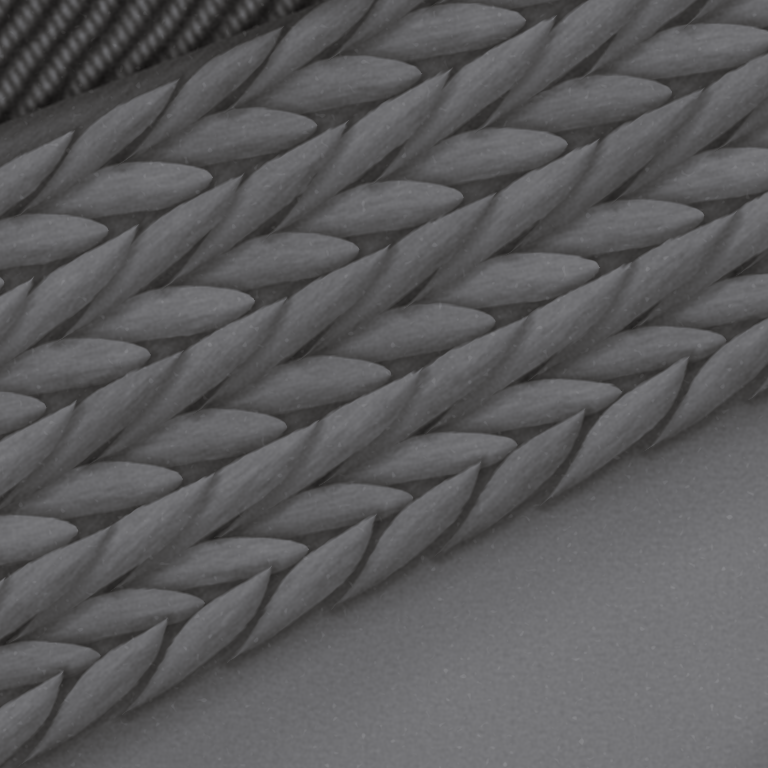
Reproduce this texture procedurally as a three.js fragment shader.

```glsl
// Grey knitted braid running diagonally between a dark ribbed cloth and a smooth panel
varying vec2 vUv;

vec2 hash2(vec2 p) {
  p = vec2(dot(p, vec2(127.1, 311.7)), dot(p, vec2(269.5, 183.3)));
  return fract(sin(p) * 43758.5) * 2.0 - 1.0;
}

float gradientNoise(vec2 p) {
  vec2 i = floor(p), f = fract(p);
  vec2 w = f * f * (3.0 - 2.0 * f);
  float a = dot(hash2(i), f);
  float b = dot(hash2(i + vec2(1, 0)), f - vec2(1, 0));
  float c = dot(hash2(i + vec2(0, 1)), f - vec2(0, 1));
  float d = dot(hash2(i + vec2(1, 1)), f - vec2(1, 1));
  return mix(mix(a, b, w.x), mix(c, d, w.x), w.y);
}

// Streaks stretched along a yarn direction
float fibres(vec2 p, vec2 arm) {
  vec2 axis = normalize(arm);
  vec2 q = vec2(dot(p, axis), dot(p, vec2(-axis.y, axis.x)));
  return gradientNoise(q * vec2(24.0, 130.0)) + 0.7 * gradientNoise(q * vec2(80.0, 220.0));
}

// Paints one tapered yarn loop, with its contact shadow, over the tone below
float paintLoop(float tone, vec2 q, vec2 arm, vec2 width, float blunt, float streak) {
  float len = length(arm);
  vec2 axis = arm / len;
  float u = dot(q, axis) / len;
  float v = dot(q, vec2(-axis.y, axis.x)) / len;
  v += 0.012 * sin(u * 9.0 + streak);
  float c = clamp(u, 0.0, 1.0);
  float profile = pow(max(sin(3.14159 * pow(c, 1.32)), 0.0), blunt);
  float reach = (v > 0.0 ? width.x : width.y) * profile;
  float d = (abs(v) - reach + abs(u - c)) * len;

  float depth = mix(0.27, 0.15, smoothstep(-0.03, 0.03, v));
  tone *= 1.0 - depth * (1.0 - smoothstep(0.0, 0.02, d));
  float side = v / max(reach, 0.002);
  float face = mix(0.305, 0.405, smoothstep(-1.0, 0.3, side));
  face += 0.025 * smoothstep(0.3, 0.8, c) * smoothstep(-0.4, 0.4, side);
  face *= mix(0.8, 1.0, smoothstep(0.05, 0.45, c));
  face += 0.045 * streak;
  return mix(tone, face, 1.0 - smoothstep(-0.0025, 0.002, d));
}

// Root of the V-shaped stitches in each column
vec2 columnRoot(float k) {
  float m = k - 1.0;
  return vec2(0.2096 + 0.0482 * m - 0.0065 * m * m, 0.6224 - 0.1615 * m);
}

// Smooth panel, shaded close to the braid
float panel(vec2 p, float below) {
  float tone = mix(0.29, 0.405, smoothstep(-0.005, 0.08, below));
  tone += 0.055 * smoothstep(0.05, 0.22, below) * smoothstep(0.1, 0.6, p.x);
  tone -= 0.05 * smoothstep(0.94, 1.06, p.x - p.y * 0.8 + 0.03);
  return tone + 0.03 * gradientNoise(p * vec2(110.0, 160.0)) + 0.012 * gradientNoise(p * 7.0);
}

// Dark cloth with slanted rows of beads
float ribbedCloth(vec2 p) {
  vec2 q = vec2(dot(p, vec2(0.8, -0.6)), dot(p, vec2(0.6, 0.8)));
  q.x += 0.009 * gradientNoise(p * 16.0);
  float row = 0.5 + 0.5 * cos(q.x * 168.0);
  float bead = 0.5 + 0.5 * cos(q.y * 400.0 + q.x * 150.0);
  return 0.13 + row * (0.13 + 0.13 * bead) + 0.06 * gradientNoise(p * 100.0);
}

void main() {
  vec2 p = vUv;
  vec2 pitch = vec2(0.1358, 0.0684);
  vec2 flatArm = vec2(0.258, 0.054);
  vec2 steepArm = vec2(0.247, 0.217);
  float flatStreak = fibres(p, flatArm);
  float steepStreak = fibres(p, steepArm);

  // Panel and the shaded ground of the braid
  float below = -0.025 + 0.6 * p.x - 0.075 * p.x * p.x - p.y;
  float ground = 0.305 + 0.04 * steepStreak;
  float tone = mix(ground, panel(p, below), smoothstep(-0.003, 0.004, below));

  // Flat loops, far stitches first
  for (int column = 0; column < 4; column++) {
    float k = float(column);
    vec2 q = p - columnRoot(k);
    float nearest = floor(dot(q, pitch) / dot(pitch, pitch));
    vec2 width = vec2(0.15, 0.1) * (column == 3 ? 0.88 : 1.0);
    for (int j = 0; j < 5; j++) {
      float i = nearest + 1.0 - float(j);
      float vary = 0.4 * hash2(vec2(i, k)).x;
      tone = paintLoop(tone, q - i * pitch, flatArm, width, 0.56, flatStreak + vary);
    }
  }

  // Steep pointed loops, shorter in the two outer columns
  for (int column = 0; column < 5; column++) {
    float k = float(column);
    vec2 q = p - columnRoot(k);
    vec2 arm = vec2(0.229 + 0.014 * k, 0.222);
    arm = column == 0 ? vec2(0.213, 0.184) : column == 4 ? vec2(0.194) : arm;
    vec2 width = vec2(0.084, column == 4 ? 0.125 : 0.095);
    float nearest = floor(dot(q, pitch) / dot(pitch, pitch));
    for (int j = 0; j < 5; j++) {
      float i = nearest + 1.0 - float(j);
      float vary = 0.4 * hash2(vec2(i, k + 9.0)).x;
      tone = paintLoop(tone, q - i * pitch, arm, width, 0.95, steepStreak + vary);
    }
  }

  // Cloth in the upper corner and the shadow along its border
  float above = p.y - 0.838 - 0.38 * p.x;
  tone *= mix(1.0, 0.72, smoothstep(-0.035, 0.0, above));
  float cloth = ribbedCloth(p) * mix(0.65, 1.0, smoothstep(0.0, 0.03, above));
  tone = mix(tone, cloth, smoothstep(-0.003, 0.003, above));

  // Pale lint and fine grain
  tone += 0.05 * smoothstep(0.25, 0.55, gradientNoise(p * 130.0));
  tone += 0.03 * gradientNoise(p * 200.0);

  vec3 tint = mix(vec3(0.005, 0.0, -0.002), vec3(-0.002, -0.002, 0.008), smoothstep(0.2, 0.45, tone));
  gl_FragColor = vec4(tone + tint, 1.0);
}
```
